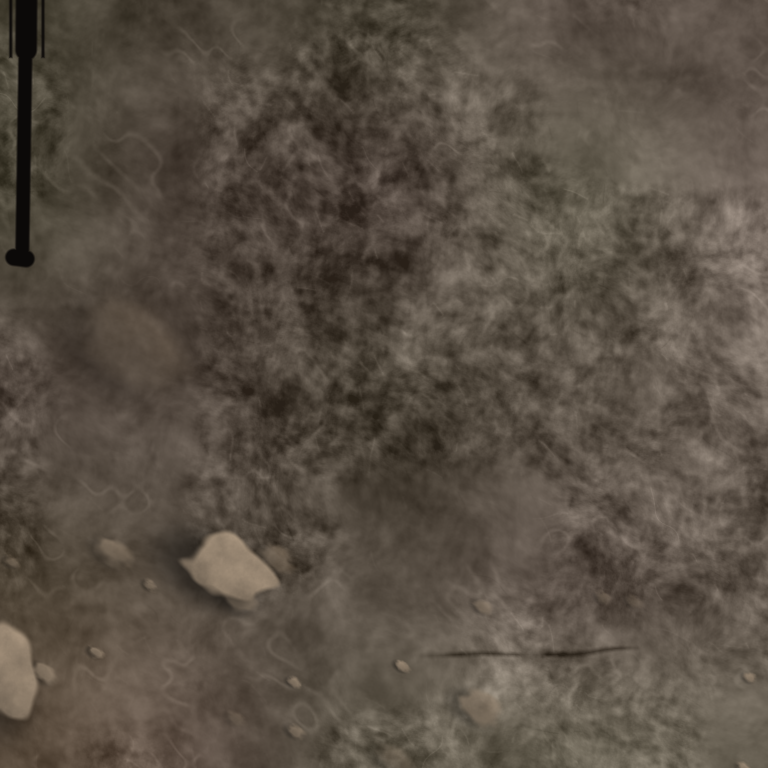
Reproduce this texture procedurally as a WebGL 1 fragment shader.

```glsl
precision highp float;
// Weathered grey-brown rock face with loose pale stones and a dark metal rod.
// Layered noise gives the mottling, a height difference gives the relief, and
// distance functions shape the scratches, stones, crevice, hollow and rod.

uniform vec2 u_resolution;

const vec3 DARK_ROCK = vec3(0.24, 0.21, 0.17);
const vec3 PALE_ROCK = vec3(0.52, 0.48, 0.43);
const vec3 STONE = vec3(0.60, 0.53, 0.45);
const vec3 METAL = vec3(0.045, 0.035, 0.03);
const int PEBBLES = 18;

float hash(vec2 p) {
  return fract(sin(dot(p, vec2(127.1, 311.7))) * 43758.5453);
}

float noise(vec2 p) {
  vec2 i = floor(p), f = fract(p);
  f = f * f * (3.0 - 2.0 * f);
  float low = mix(hash(i), hash(i + vec2(1.0, 0.0)), f.x);
  float high = mix(hash(i + vec2(0.0, 1.0)), hash(i + vec2(1.0, 1.0)), f.x);
  return mix(low, high, f.y);
}

float fbm(vec2 p) {
  float sum = 0.0, weight = 0.43;
  for (int i = 0; i < 5; i++) {
    sum += weight * noise(p);
    p = mat2(1.6, 1.2, -1.2, 1.6) * p + 7.3;
    weight *= 0.6;
  }
  return sum;
}

float segment(vec2 p, vec2 a, vec2 b) {
  vec2 d = b - a;
  return length(p - a - d * clamp(dot(p - a, d) / dot(d, d), 0.0, 1.0));
}

float cover(float dist, float blur) {
  return 1.0 - smoothstep(-blur, blur, dist);
}

// Short, mostly diagonal scratches: one per cell, pale or dark.
float scratches(vec2 p, float cells, float seed) {
  vec2 g = p * cells + 0.5 * vec2(noise(p * 30.0 + seed), noise(p * 30.0 - seed));
  vec2 id = floor(g) + seed;
  vec2 d = fract(g) - 0.5;
  float angle = -0.9 + 1.7 * (hash(id) - 0.5);
  vec2 reach = 0.36 * hash(id + 5.0) * vec2(cos(angle), sin(angle));
  float dist = segment(d, -reach, reach) / cells;
  return cover(dist - 0.0008, 0.0026) * (1.5 * hash(id + 9.0) - 0.6);
}

// Mottled brightness: 0 is dark rock, 1 is pale rock.
float rockTone(vec2 p) {
  vec2 warp = vec2(noise(p * 13.0), noise(p * 13.0 + 17.0)) - 0.5;
  vec2 q = p + 0.02 * warp;
  vec2 streak = vec2(0.62 * (q.x - q.y), 0.8 * (q.x + q.y));
  float rough = mix(0.4, 1.15, smoothstep(0.3, 0.55, noise(p * 6.0 + 3.0)));

  float tone = 0.23 + 0.31 * smoothstep(0.35, 1.0, p.x);
  tone += 0.24 * (1.0 - smoothstep(0.0, 0.3, p.y));
  tone += 1.05 * (fbm(q * 9.0) - 0.5);
  tone += 0.85 * rough * (fbm(streak * 34.0 + 5.0) - 0.5);
  tone += 0.38 * rough * (noise(streak * 85.0 + 2.0) - 0.5);

  vec2 toLight = vec2(-0.004, 0.005);
  float relief = fbm(q * 30.0) - fbm((q + toLight) * 30.0);
  tone += 0.85 * rough * relief;

  // Broken pale crusts and scattered scratches.
  float ridge = 1.0 - abs(2.0 * noise(streak * 38.0 + 31.0) - 1.0);
  float patchy = smoothstep(0.5, 0.8, noise(p * 17.0 + 9.0));
  tone += 0.18 * patchy * smoothstep(0.7, 1.0, ridge);
  tone += 0.24 * rough * scratches(p, 13.0, 3.0);
  return tone + 0.26 * rough * scratches(p, 27.0, 8.0);
}

// Lays one irregular stone, with a soft shadow to its lower left, on the rock.
vec3 addStone(vec3 color, vec2 p, vec2 center, vec2 size, float strength) {
  vec2 d = p - center;
  d.y += 0.35 * d.x;
  float wobble = 0.5 * (noise(d / size * 1.3 + center * 91.0) - 0.5)
               + 0.2 * (noise(d / size * 3.0 + center * 57.0) - 0.5);
  float body = length(d / size) - 0.92 + wobble;
  float shadow = length((d + size * vec2(0.45, 0.25)) / size) - 1.0;
  color *= 1.0 - 0.4 * strength * cover(shadow, 0.5);
  float light = 0.94 + 0.12 * clamp(d.y / size.y, -1.0, 1.0);
  light += 0.35 * (fbm(p * 35.0) - 0.5);
  float blur = 0.0025 / min(size.x, size.y) + 0.04 + 0.4 * (1.0 - strength);
  return mix(color, STONE * light, strength * cover(body, blur));
}

vec3 addPebbles(vec3 color, vec2 p) {
  for (int i = 0; i < PEBBLES; i++) {
    vec2 seed = vec2(float(i), 4.0);
    vec2 center = vec2(hash(seed), 0.3 * hash(seed + 11.0));
    float radius = mix(0.007, 0.025, pow(hash(seed + 23.0), 2.0));
    float strength = mix(0.35, 0.9, hash(seed + 37.0));
    color = addStone(color, p, center, radius * vec2(1.15, 0.9), strength);
  }
  return color;
}

// Tapered rod with a thicker collar, a round foot and two thin side rails.
float rodDistance(vec2 p) {
  float shaft = segment(p, vec2(0.029, 0.67), vec2(0.035, 1.05)) - 0.009;
  float collar = segment(p, vec2(0.034, 0.935), vec2(0.035, 1.05)) - 0.014;
  float foot = segment(p, vec2(0.018, 0.665), vec2(0.034, 0.663)) - 0.011;
  float rails = abs(p.x - 0.035) - 0.021;
  rails = max(abs(rails) - 0.0018, 0.925 - p.y);
  return min(min(shaft, collar), min(foot, rails));
}

void main() {
  vec2 p = gl_FragCoord.xy / u_resolution.y;
  float tone = rockTone(p);

  // Curved hollow, shaded along its right rim.
  vec2 rim = p - vec2(0.39, 0.73);
  float inside = 0.165 + 0.02 * (noise(p * 14.0) - 0.5) - length(rim);
  float arc = smoothstep(0.06, 0.15, rim.x) * smoothstep(-0.004, 0.004, inside);
  tone -= 0.26 * arc * exp(-max(inside, 0.0) * 28.0);

  // Broken crevice below a paler ledge.
  vec2 bent = p + vec2(0.0, 0.012 * (noise(p * 16.0) - 0.5));
  float crack = segment(bent, vec2(0.55, 0.143), vec2(0.83, 0.153));
  float ledge = segment(bent, vec2(0.56, 0.162), vec2(0.80, 0.170));
  tone += 0.16 * cover(ledge - 0.008, 0.012);
  tone -= 0.7 * cover(crack - 0.002, 0.004) * smoothstep(0.2, 0.6, noise(p * 23.0));

  vec3 color = mix(DARK_ROCK, PALE_ROCK, clamp(tone, -0.3, 1.3));
  float hue = noise(p * 4.0 + 41.0) - 0.5;
  color += hue * vec3(-0.012, 0.012, -0.012);
  color += vec3(0.025, 0.005, -0.01) * cover(length(p) - 0.25, 0.2);

  color = addPebbles(color, p);
  color = addStone(color, p, vec2(0.17, 0.55), vec2(0.06, 0.055), 0.3);
  color = addStone(color, p, vec2(0.295, 0.26), vec2(0.062, 0.045), 1.0);
  color = addStone(color, p, vec2(0.01, 0.125), vec2(0.05, 0.07), 0.95);

  color = mix(color, METAL, cover(rodDistance(p), 0.002));
  gl_FragColor = vec4(color, 1.0);
}
```
